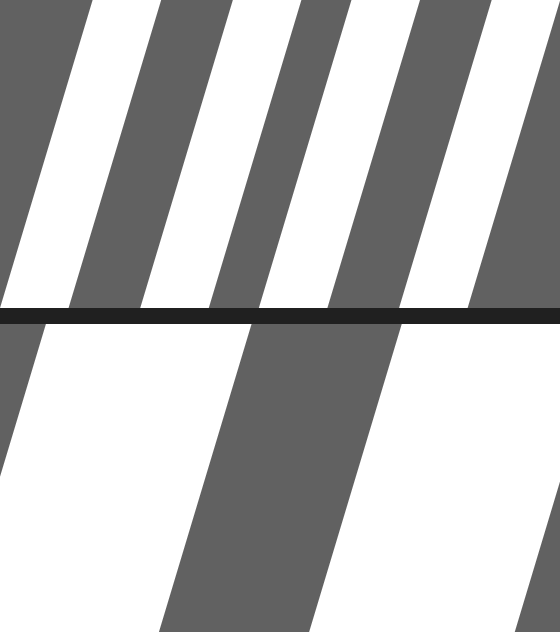
Top, the full canvas; bottom, a detail of the centre.
Write a Shadertoy shader that draws this pattern.

```glsl
// Four slanted white bands on flat grey, set as two identical pairs.
// The canvas is sheared so each band becomes an upright bar, then a loop
// over pairs and bars gathers the antialiased coverage.

#define PAIRS 2
#define BARS_PER_PAIR 2
#define PAIR_PITCH 0.4622   // start of one pair to the next, in canvas widths
#define BAR_PITCH 0.2504    // start of one bar to the next within a pair
#define BAR_WIDTH 0.1224    // horizontal width of a bar
#define SLANT 0.1654        // sideways shift from bottom to top
#define GREY vec3(0.38)
#define WHITE vec3(1.0)

// Coverage of a bar that begins at start, softened over one pixel.
float barCoverage(float x, float start, float pixel) {
    float edgeDistance = abs(x - start - 0.5 * BAR_WIDTH) - 0.5 * BAR_WIDTH;
    return clamp(0.5 - edgeDistance / pixel, 0.0, 1.0);
}

void mainImage(out vec4 fragColor, in vec2 fragCoord) {
    vec2 uv = fragCoord / iResolution.xy;

    // Undo the slant so the bars stand upright
    float x = uv.x - SLANT * uv.y;

    // Horizontal extent of one pixel across a slanted edge
    float pixel = length(vec2(1.0, SLANT) / iResolution.xy);

    // Gather every bar of every pair
    float coverage = 0.0;
    for (int pair = 0; pair < PAIRS; pair++) {
        for (int bar = 0; bar < BARS_PER_PAIR; bar++) {
            float start = float(pair) * PAIR_PITCH + float(bar) * BAR_PITCH;
            coverage = max(coverage, barCoverage(x, start, pixel));
        }
    }

    fragColor = vec4(mix(GREY, WHITE, coverage), 1.0);
}
```
